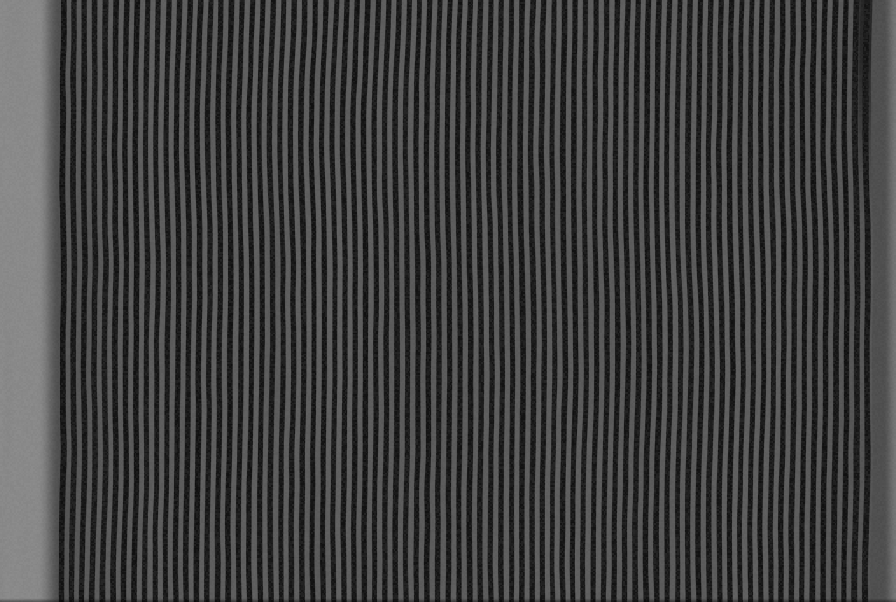
A WebGL 1 fragment shader for this pattern:

```glsl
precision highp float;
// Fine dark vertical stripes on grey cloth, gently wavering, with plain side margins.
uniform vec2 u_resolution;

#define STRIPES 77.0      // pitches from first to last dark stripe
#define FIRST_X 0.0703    // centre of the first dark stripe
#define LAST_X 0.9674     // centre of the last dark stripe
#define DARK_WIDTH 0.50   // dark share of one pitch
#define WAVER 0.20        // sideways drift, in pitches
#define GRAIN 0.075       // strength of the speckle
#define INK vec3(0.105)
#define CLOTH vec3(0.365)
#define MARGIN vec3(0.535)
#define SIDE_BAND vec3(0.31)

float hash(vec2 p) {
  vec3 q = fract(vec3(p.xyx) * 0.1031);
  q += dot(q, q.yzx + 33.33);
  return fract((q.x + q.y) * q.z);
}

float valueNoise(vec2 p) {
  vec2 i = floor(p);
  vec2 f = fract(p);
  f = f * f * (3.0 - 2.0 * f);
  return mix(mix(hash(i), hash(i + vec2(1.0, 0.0)), f.x),
             mix(hash(i + vec2(0.0, 1.0)), hash(i + vec2(1.0, 1.0)), f.x), f.y);
}

// Slow sideways drift of the threads, shared by neighbouring stripes
float drift(vec2 uv) {
  float slow = valueNoise(vec2(uv.x * 9.0, uv.y * 5.0)) - 0.5;
  float fine = valueNoise(vec2(uv.x * 40.0, uv.y * 16.0) + 17.0) - 0.5;
  return WAVER * (1.5 * slow + 0.5 * fine + 0.6 * sin(uv.y * 9.0 + 1.0));
}

// Plain grey on both sides, shaded towards the striped cloth
vec3 margins(vec2 uv) {
  float shade = smoothstep(0.043, 0.066, uv.x);
  vec3 left = mix(MARGIN, SIDE_BAND, shade);
  left += 0.012 * (valueNoise(vec2(uv.x * 110.0, uv.y * 3.0)) - 0.5);
  vec3 right = mix(SIDE_BAND, MARGIN * 0.85, smoothstep(0.986, 1.0, uv.x));
  return uv.x < 0.5 ? left : right;
}

void main() {
  vec2 uv = gl_FragCoord.xy / u_resolution;
  float pitch = (LAST_X - FIRST_X) / STRIPES;
  float p = (uv.x - FIRST_X) / pitch + drift(uv);
  float blur = max(0.07, 0.6 / (pitch * u_resolution.x));

  // Stripes, a little heavier towards both borders
  float index = floor(p + 0.5);
  float border = smoothstep(0.32, 0.5, abs(uv.x - 0.52));
  float wobble = hash(vec2(index, 3.0)) - 0.5;
  float halfWidth = 0.5 * DARK_WIDTH + 0.03 * border + 0.03 * wobble;
  float d = abs(p - index);
  float dark = 1.0 - smoothstep(halfWidth - blur, halfWidth + blur, d);

  // Uneven cloth and ink
  float tone = 0.025 * (valueNoise(vec2(p * 0.45, uv.y * 2.0)) - 0.5);
  vec3 cloth = CLOTH * (1.0 - 0.10 * border) + tone;
  vec3 ink = INK + 0.02 * (hash(vec2(index, 8.0)) - 0.5);
  vec3 striped = mix(cloth, ink, dark);

  // Last stripe thickens near the upper right corner
  float heavy = smoothstep(0.60, 0.95, uv.y) * smoothstep(STRIPES - 1.0, STRIPES - 0.5, p);
  striped = mix(striped, INK, 0.8 * heavy);

  float inside = smoothstep(-0.3 - blur, -0.3 + blur, p)
               * (1.0 - smoothstep(STRIPES + 0.5 - blur, STRIPES + 0.5 + blur, p));
  vec3 color = mix(margins(uv), striped, inside);

  // Speckle, stronger on the ink than on the plain cloth
  float speck = hash(floor(uv * vec2(512.0, 344.0))) - 0.5;
  color += speck * GRAIN * mix(0.3, 1.0, dark * inside);

  // Thin dark lower border
  color *= 1.0 - 0.35 * (1.0 - smoothstep(0.0, 0.007, uv.y));
  gl_FragColor = vec4(clamp(color, 0.0, 1.0), 1.0);
}
```
